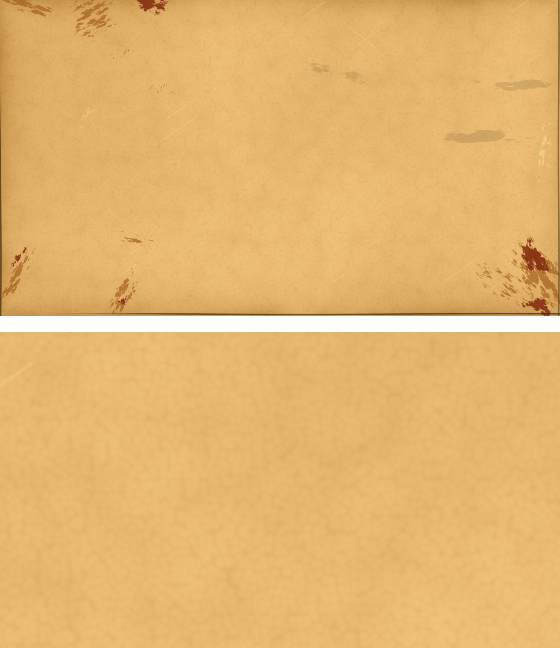
Top: the whole. Bottom: its middle third, enlarged.
Write a Shadertoy shader that draws this texture.

```glsl
// Aged tan paper: warped sine blotches and layered cellular grain tint the sheet,
// torn elliptical smears lay rust and grime near the corners, and thin segments
// add pale scratches and worn frame lines along the edges.

const vec3 PAPER = vec3(0.935, 0.750, 0.470);
const vec3 AGED  = vec3(0.700, 0.490, 0.215);
const vec3 OCHRE = vec3(0.640, 0.370, 0.120);
const vec3 RUST  = vec3(0.500, 0.150, 0.050);
const vec3 GRIME = vec3(0.480, 0.380, 0.190);
const vec3 PALE  = vec3(0.980, 0.840, 0.580);
const vec3 FRAME = vec3(0.270, 0.180, 0.070);

vec2 hash2(vec2 p) {
    vec3 q = fract(p.xyx * vec3(0.1031, 0.1030, 0.0973));
    q += dot(q, q.yzx + 33.33);
    return fract((q.xx + q.yz) * q.zy);
}

mat2 rotation(float a) {
    return mat2(cos(a), -sin(a), sin(a), cos(a));
}

// Squared distance to the nearest jittered cell point
float cellular(vec2 p) {
    vec2 cell = floor(p), f = fract(p);
    float nearest = 2.0;
    for (int y = -1; y <= 1; y++)
    for (int x = -1; x <= 1; x++) {
        vec2 o = vec2(x, y);
        vec2 d = o + hash2(cell + o + 57.0) - f;
        nearest = min(nearest, dot(d, d));
    }
    return nearest;
}

float layeredCells(vec2 p) {
    float sum = 0.0, weight = 0.5;
    for (int i = 0; i < 3; i++) {
        sum += weight * cellular(p);
        p = rotation(0.4) * p * 2.1 + 17.0;
        weight *= 0.6;
    }
    return sum / 0.98;
}

// Broad soft blotches, roughly -1 to 1
float blotches(vec2 p) {
    float sum = 0.0, weight = 0.5;
    for (int i = 0; i < 4; i++) {
        p = rotation(1.1) * p * 1.6 + 0.8 * sin(p.yx * 1.3) + 2.0;
        sum += weight * sin(p.x) * cos(p.y);
        weight *= 0.75;
    }
    return sum;
}

// Torn elliptical mark; a lower threshold gives denser cover
float smear(vec2 p, vec2 centre, vec2 radii, float angle, vec2 scale, float threshold) {
    vec2 q = rotation(angle) * (p - centre);
    float d = length(q / radii);
    if (d > 1.3) return 0.0;
    float ink = 1.0 - layeredCells(q * scale + centre * 31.0);
    return smoothstep(0.0, 0.14, ink - mix(threshold, 0.97, d));
}

float segment(vec2 p, vec2 a, vec2 b) {
    vec2 ab = b - a;
    return length(p - a - ab * clamp(dot(p - a, ab) / dot(ab, ab), 0.0, 1.0));
}

float hairline(float d, float width) {
    return 1.0 - smoothstep(width * 0.4, width * 0.4 + 0.003, abs(d));
}

void mainImage(out vec4 fragColor, in vec2 fragCoord) {
    vec2 p = fragCoord / iResolution.y;
    float w = iResolution.x / iResolution.y;

    // Paper tone: edge ageing, blotches, fibres and grain
    float edge = min(min(p.x, w - p.x), min(p.y, 1.0 - p.y));
    float soft = blotches(p * vec2(2.2, 3.0));
    float age = 0.13 + 0.10 * soft + (0.40 + 0.15 * soft) * exp(-edge / 0.045);
    age += 0.08 * smoothstep(0.8, 0.0, p.x);
    age += 0.22 * (layeredCells(p * 16.0) - 0.3);
    age += 0.15 * (cellular(p * 125.0) - 0.3);
    vec3 col = mix(PAPER, AGED, clamp(age, -0.1, 1.0));

    // Grey-brown bands and clustered specks
    float bands = smear(p, vec2(w - 0.24, 0.565), vec2(0.20, 0.035), 0.05, vec2(9, 34), 0.45);
    bands += smear(p, vec2(w - 0.12, 0.73), vec2(0.20, 0.04), 0.0, vec2(9, 34), 0.55);
    bands += smear(p, vec2(1.06, 0.77), vec2(0.20, 0.03), -0.2, vec2(14, 40), 0.65);
    col = mix(col, GRIME, 0.22 * min(bands, 1.0));
    float specks = smear(p, vec2(0.52, 0.72), vec2(0.09, 0.035), -0.2, vec2(55), 0.82);
    specks += smear(p, vec2(0.39, 0.83), vec2(0.07, 0.04), 0.3, vec2(55), 0.84);
    col = mix(col, GRIME * 0.8, 0.6 * min(specks, 1.0));

    // Ochre scuffs, torn along their own direction
    float scuff = smear(p, vec2(0.29, 0.95), vec2(0.11, 0.09), 0.5, vec2(20, 55), 0.60);
    scuff += smear(p, vec2(0.09, 0.98), vec2(0.12, 0.03), -0.3, vec2(14, 60), 0.58);
    scuff += smear(p, vec2(0.39, 0.07), vec2(0.10, 0.045), 1.2, vec2(22, 50), 0.58);
    scuff += smear(p, vec2(0.05, 0.12), vec2(0.14, 0.04), 1.0, vec2(18, 55), 0.62);
    scuff += smear(p, vec2(0.43, 0.24), vec2(0.10, 0.025), -0.25, vec2(18, 65), 0.72);
    scuff += smear(p, vec2(w - 0.18, 0.10), vec2(0.14, 0.06), -0.6, vec2(18, 60), 0.68);
    scuff += smear(p, vec2(w - 0.06, 0.13), vec2(0.17, 0.09), -0.9, vec2(20, 50), 0.55);
    col = mix(col, OCHRE, 0.70 * min(scuff, 1.0));

    // Rust stains
    float rust = smear(p, vec2(0.47, 0.995), vec2(0.08, 0.045), -0.4, vec2(24, 36), 0.48);
    rust += smear(p, vec2(w - 0.08, 0.18), vec2(0.10, 0.05), -1.0, vec2(24, 38), 0.50);
    rust += smear(p, vec2(w - 0.07, 0.03), vec2(0.07, 0.045), -0.5, vec2(26, 38), 0.55);
    rust += smear(p, vec2(0.06, 0.18), vec2(0.06, 0.025), 1.1, vec2(28, 50), 0.62);
    rust += smear(p, vec2(0.39, 0.05), vec2(0.025, 0.018), 0.4, vec2(34), 0.50);
    col = mix(col, RUST, 0.85 * min(rust, 1.0));

    // Pale flecks and scratches
    float pale = smear(p, vec2(w - 0.05, 0.52), vec2(0.17, 0.035), 1.5, vec2(22, 44), 0.70);
    pale += smear(p, vec2(0.28, 0.63), vec2(0.09, 0.04), 1.1, vec2(24, 48), 0.80);
    for (int i = 0; i < 11; i++) {
        vec2 r = hash2(vec2(i, 7)), s = hash2(vec2(i, 23));
        vec2 start = r * vec2(w, 1.0);
        float slope = s.x < 0.5 ? 0.7 : -0.8;
        vec2 end = start + vec2(1.0, slope) * mix(0.025, 0.12, s.y);
        pale += 0.45 * hairline(segment(p, start, end), 0.0012);
    }
    col = mix(col, PALE, 0.6 * min(pale, 1.0));

    // Worn frame lines
    float wobble = 0.0015 * sin(p.x * 5.0) + 0.001 * sin(p.y * 9.0);
    float frame = hairline(p.x - 0.002 - wobble, 0.002) * smoothstep(0.75, 0.5, p.y);
    frame += hairline(p.y - 0.006 - wobble, 0.002) * smoothstep(0.1, 0.6, p.x);
    frame += 0.7 * hairline(w - p.x - 0.005 + wobble, 0.002);
    col = mix(col, FRAME, 0.75 * min(frame, 1.0));

    fragColor = vec4(clamp(col, 0.0, 1.0), 1.0);
}
```
